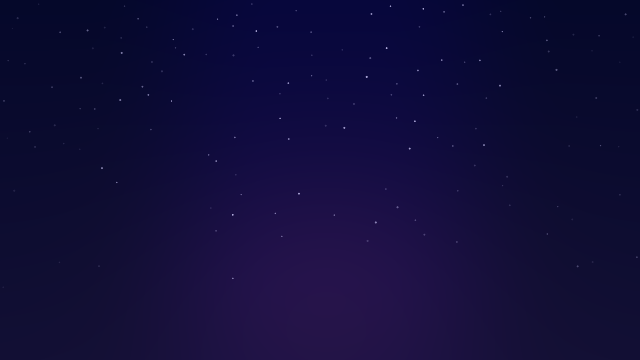
Write a WebGL 2 fragment shader that draws this background.

```glsl
#version 300 es
precision highp float;
// Night sky: indigo gradient, soft violet glow low in the centre, scattered small stars.

#define STAR_ROWS 16.0
#define STAR_DENSITY 0.9
#define STAR_FLOOR 0.11
#define STAR_RADIUS 0.0026
#define STAR_COLOR vec3(0.78, 0.76, 0.95)
#define SKY_TOP vec3(0.018, 0.030, 0.165)
#define SKY_BOTTOM vec3(0.070, 0.060, 0.205)
#define BLUE_GLOW vec3(0.008, -0.004, 0.068)
#define VIOLET_GLOW vec3(0.080, 0.026, 0.030)
#define VIOLET_CENTER vec2(0.51, 0.20)

uniform vec2 u_resolution;
out vec4 fragColor;

// Three pseudo-random values in 0..1 for one grid cell
vec3 hash3(vec2 cell) {
    vec3 q = fract(cell.xyx * vec3(0.1031, 0.1030, 0.0973));
    q += dot(q, q.yxz + 33.33);
    return fract((q.xxy + q.yzz) * q.zyx);
}

// Vertical base with a broad blue column and a violet pool
vec3 skyColor(vec2 uv) {
    vec3 sky = mix(SKY_BOTTOM, SKY_TOP, uv.y);
    float column = 1.0 - smoothstep(0.08, 0.38, abs(uv.x - VIOLET_CENTER.x));
    column *= mix(0.75, 1.0, smoothstep(0.0, 0.25, uv.y));
    vec2 d = (uv - VIOLET_CENTER) / vec2(0.25, 0.38);
    return sky + BLUE_GLOW * column + VIOLET_GLOW * exp(-dot(d, d));
}

// At most one star per cell, fewer toward the horizon
float starField(vec2 p, float pixel) {
    vec2 cell = floor(p * STAR_ROWS);
    vec3 place = hash3(cell + 7.0);
    vec3 look = hash3(cell + 91.0);
    vec2 center = (cell + mix(vec2(0.1), vec2(0.9), place.xy)) / STAR_ROWS;
    float chance = STAR_DENSITY * (center.y - STAR_FLOOR);
    float radius = STAR_RADIUS * mix(0.65, 1.1, look.x);
    float dist = length(p - center);
    float disc = 1.0 - smoothstep(radius - 0.5 * pixel, radius + 0.5 * pixel, dist);
    return disc * mix(0.2, 0.9, look.y * look.y) * step(place.z, chance);
}

void main() {
    vec2 uv = gl_FragCoord.xy / u_resolution;
    vec2 p = gl_FragCoord.xy / u_resolution.y;
    vec3 color = skyColor(uv);

    // Stars fade toward the left and right sides
    float sideFade = mix(1.0, 0.4, smoothstep(0.2, 0.45, abs(uv.x - 0.5)));
    float star = starField(p, 1.0 / u_resolution.y) * sideFade;
    fragColor = vec4(mix(color, STAR_COLOR, star), 1.0);
}
```
